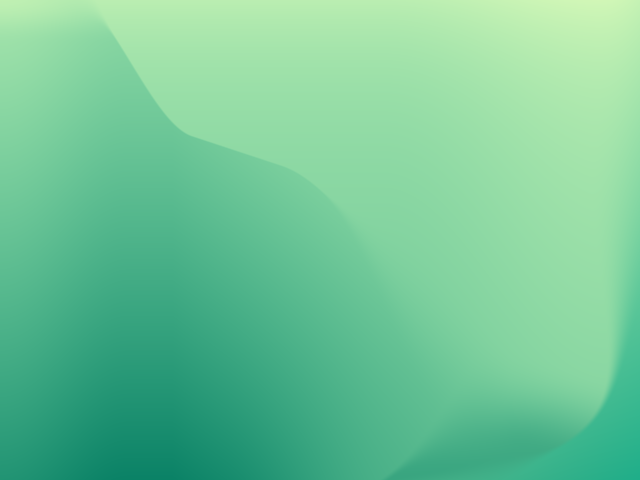
Write a Shadertoy shader that draws this background.

```glsl
// Soft green gradient folds: a pale sheet over a deep green slope, with a teal rim at right.

// Maps a lightness value to the green ramp, from deep teal green to pale lime.
vec3 greenRamp(float t) {
    return vec3(t, 0.475 + t * (0.83 - 0.28 * t), 0.375 + t * (0.62 - 0.25 * t));
}

// Height of the S-shaped fold between the slope and the pale sheet.
float foldHeight(float x) {
    return 0.703 - 0.44 * (x - 0.33)
         + 0.22 * (1.0 - smoothstep(0.11, 0.30, x))
         - 0.32 * smoothstep(0.44, 0.80, x);
}

// Deep slope: darkens downward, lifts toward the left, right and top borders.
float slopeTone(vec2 uv) {
    float depth = 1.0 - uv.y;
    float tone = 0.57 - 0.53 * depth + 0.52 * max(uv.x - 0.27, 0.0);
    tone += 0.09 * (1.0 - smoothstep(0.0, 0.2, uv.x));
    tone += 0.09 * (1.0 - smoothstep(0.0, 0.09, depth));
    return tone + 0.08 * smoothstep(0.35, 0.6, uv.x) * pow(depth, 4.0);
}

// Pale sheet: brightest along the top and in the upper right corner.
float sheetTone(vec2 uv) {
    float depth = 1.0 - uv.y;
    return 0.54 + 0.19 * exp(-5.5 * depth) - 0.15 * depth * depth
         + 0.09 * smoothstep(0.6, 0.95, uv.x);
}

void mainImage(out vec4 fragColor, in vec2 fragCoord) {
    vec2 uv = fragCoord / iResolution.xy;
    float pixel = 1.0 / iResolution.y;

    // Slope with a small dark ridge rising from the lower border
    float tone = slopeTone(uv);
    float ridgeSoft = pixel + 0.004 + 0.10 * smoothstep(0.61, 0.80, uv.x);
    float ridge = smoothstep(-ridgeSoft, ridgeSoft, (uv.x - 0.6 - uv.y) * 0.707);
    tone = mix(tone, 0.22 + 0.5 * uv.y, ridge);

    // Sheet over the slope: crisp along the fold, dissolving at both ends
    float foldSlope = (foldHeight(uv.x + 0.002) - foldHeight(uv.x - 0.002)) / 0.004;
    float foldDist = (uv.y - foldHeight(uv.x)) / sqrt(1.0 + foldSlope * foldSlope);
    float foldSoft = pixel + 0.09 * smoothstep(0.50, 0.70, uv.x)
                   + 0.04 * (1.0 - smoothstep(0.10, 0.18, uv.x));
    tone = mix(tone, sheetTone(uv), smoothstep(-foldSoft, foldSoft, foldDist));
    vec3 color = greenRamp(tone);

    // Teal rim curling from the right border into the lower corner
    float curl = 0.25 * exp(-uv.y / 0.07);
    float rimSlope = curl / 0.07;
    float rimDist = (uv.x - 0.965 - 0.02 * uv.y + curl) / sqrt(1.0 + rimSlope * rimSlope);
    float rimSoft = pixel + 0.003 + 0.05 * smoothstep(0.1, 0.65, uv.y)
                  + 0.03 * (1.0 - smoothstep(0.75, 0.88, uv.x));
    vec3 rimColor = greenRamp(0.12 + 0.63 * uv.y + 0.6 * (1.0 - uv.x));
    rimColor += vec3(0.0, 0.11, 0.09) * pow(1.0 - uv.y, 2.0) * pow(uv.x, 4.0);
    color = mix(color, rimColor, smoothstep(-rimSoft, rimSoft, rimDist));

    fragColor = vec4(clamp(color, 0.0, 1.0), 1.0);
}
```
